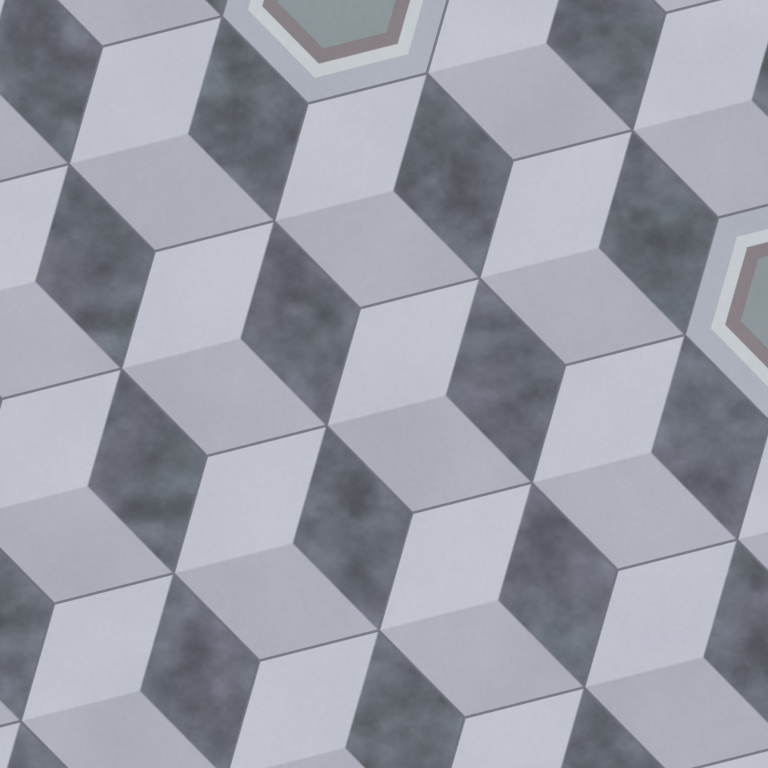
This pattern is drawn by a three.js fragment shader. Its source:

```glsl
varying vec2 vUv;

float hash(vec2 p) {
  p = fract(p * vec2(0.1031, 0.1137));
  p += dot(p, p.yx + 33.33);
  return fract((p.x + p.y) * p.x * 7.31);
}

float noise(vec2 p) {
  vec2 i = floor(p), f = fract(p);
  f = f * f * (3.0 - 2.0 * f);
  return mix(mix(hash(i), hash(i + vec2(1.0, 0.0)), f.x),
             mix(hash(i + vec2(0.0, 1.0)), hash(i + 1.0), f.x), f.y);
}

float fbm(vec2 p) {
  float sum = 0.0, amp = 0.5;
  for (int i = 0; i < 4; i++) {
    sum += amp * noise(p);
    p = p * 2.03 + 17.7;
    amp *= 0.5;
  }
  return sum / 0.9375;
}

float cross2(vec2 a, vec2 b) { return a.x * b.y - a.y * b.x; }

float max3(vec3 v) { return max(v.x, max(v.y, v.z)); }
float min3(vec3 v) { return min(v.x, min(v.y, v.z)); }

// Coordinates along the three arms that split a hexagon into rhombi
vec3 hexArms(vec2 cell) {
  return vec3(-2.0 * cell.x - cell.y, -cell.x - 2.0 * cell.y, 0.0);
}

// Concentric hexagonal bands, radius 0 at the centre and 1 at the rim
vec3 ornament(float radius) {
  vec3 color = vec3(0.55, 0.59, 0.60);
  color = mix(color, vec3(0.53, 0.50, 0.52), smoothstep(0.52, 0.54, radius));
  color = mix(color, vec3(0.77, 0.79, 0.81), smoothstep(0.65, 0.67, radius));
  return mix(color, vec3(0.67, 0.69, 0.73), smoothstep(0.77, 0.79, radius));
}

void main() {
  // Slanted lattice of hexagonal tiles
  vec2 across = vec2(0.2673, -0.0742), down = vec2(0.0682, -0.2665);
  vec2 pos = vUv - vec2(0.444, 1.018);
  vec2 cell = vec2(cross2(pos, down), cross2(across, pos)) / cross2(across, down);

  // Pick the tile whose hexagon holds this point
  vec2 tile = vec2(0.0);
  vec3 arms = vec3(0.0);
  float radius = 1e3;
  for (int j = 0; j < 2; j++) {
    for (int i = 0; i < 2; i++) {
      vec2 candidate = floor(cell) + vec2(float(i), float(j));
      vec3 w = hexArms(cell - candidate);
      float r = max3(w) - min3(w);
      if (r < radius) {
        radius = r;
        arms = w;
        tile = candidate;
      }
    }
  }
  vec3 local = arms - min3(arms);

  // Stone textures, shifted per tile
  vec2 shift = 40.0 * vec2(hash(tile + 51.0), hash(tile + 83.0));
  float mottle = fbm(vUv * vec2(26.0, 32.0) + shift);
  float cloud = fbm(vUv * 9.0 + shift.yx);
  float grain = noise(vUv * 230.0) - 0.5;

  float shade = 0.2 + 0.55 * length(local.yz - 0.5) + 1.1 * (mottle - 0.5);
  vec3 dark = mix(vec3(0.33, 0.34, 0.365), vec3(0.50, 0.52, 0.57), clamp(shade, 0.0, 1.0));
  dark += vec3(0.012, -0.004, 0.012) * (cloud - 0.5) * 2.0;
  vec3 middle = vec3(0.68, 0.685, 0.73) + 0.05 * (cloud - 0.5);
  vec3 light = vec3(0.75, 0.76, 0.80) + vec3(0.04, 0.04, 0.02) * (cloud - 0.5);

  // Three rhombic faces of the cube
  vec3 nearest = vec3(min(arms.y, arms.z) - arms.x,
                      min(arms.x, arms.z) - arms.y,
                      min(arms.x, arms.y) - arms.z);
  vec3 face = smoothstep(-0.015, 0.015, nearest);
  vec3 color = (dark * face.x + middle * face.y + light * face.z) / (face.x + face.y + face.z);

  // Occasional decorated tiles
  bool decorated = all(equal(tile, vec2(0.0))) || all(equal(tile, vec2(2.0, 1.0)));
  if (decorated) color = ornament(radius) + 0.03 * (cloud - 0.5);

  // Thin grout on the hexagon outlines
  float edge = (1.0 - radius) * 0.138;
  float grout = 1.0 - smoothstep(0.0006, 0.0028, edge);
  color = mix(color, vec3(0.43, 0.43, 0.47), 0.85 * grout);

  gl_FragColor = vec4(color + 0.012 * grain, 1.0);
}
```
